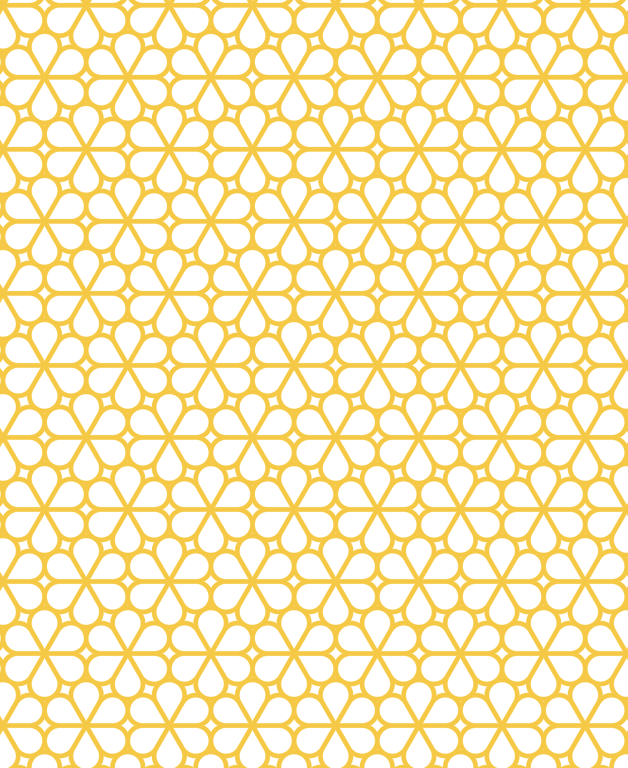
This pattern is drawn by a Shadertoy shader. Its source:

```glsl
// Lengths in canvas heights
const float PERIOD = 0.1083;                // spacing of flowers along a row
const vec2 FLOWER_ORIGIN = vec2(0.3288, 0.618);

// Lengths in flower spacings
const float PETAL_REACH = 0.3660;           // flower centre to petal circle centre
const float PETAL_RADIUS = 0.5 * PETAL_REACH;
const float LINE_HALF_WIDTH = 0.0285;

const vec3 LINE_COLOR = vec3(0.96, 0.79, 0.27);
const vec3 GROUND_COLOR = vec3(1.0);

const float COS30 = 0.866025;
const float SIN30 = 0.5;

// Offset from the nearest point of a unit triangular lattice
vec2 nearestFlower(vec2 p) {
    vec2 cell = vec2(1.0, 2.0 * COS30);
    vec2 a = mod(p + 0.5 * cell, cell) - 0.5 * cell;
    vec2 b = mod(p, cell) - 0.5 * cell;
    return dot(a, a) < dot(b, b) ? a : b;
}

// Fold six petals into one half petal: x along its axis, y across it
vec2 foldPetals(vec2 p) {
    p = abs(p);
    vec2 mirror = vec2(COS30, -SIN30);
    p -= 2.0 * min(dot(p, mirror), 0.0) * mirror;
    return vec2(dot(p, vec2(COS30, SIN30)),
                abs(dot(p, vec2(-SIN30, COS30))));
}

// Distance to a teardrop outline: a 60 degree wedge capped by a circle
float teardropOutline(vec2 p) {
    float alongEdge = dot(p, vec2(COS30, SIN30));
    float toEdge = abs(dot(p, vec2(-SIN30, COS30)));
    float toCap = abs(length(p - vec2(PETAL_REACH, 0.0)) - PETAL_RADIUS);
    return alongEdge < PETAL_REACH * COS30 ? toEdge : toCap;
}

void mainImage(out vec4 fragColor, in vec2 fragCoord) {
    vec2 p = (fragCoord / iResolution.y - FLOWER_ORIGIN) / PERIOD;
    float pixel = 1.0 / (iResolution.y * PERIOD);

    // Stroke the petals with a smooth edge
    float d = teardropOutline(foldPetals(nearestFlower(p))) - LINE_HALF_WIDTH;
    float ground = smoothstep(-0.75 * pixel, 0.75 * pixel, d);

    fragColor = vec4(mix(LINE_COLOR, GROUND_COLOR, ground), 1.0);
}
```
